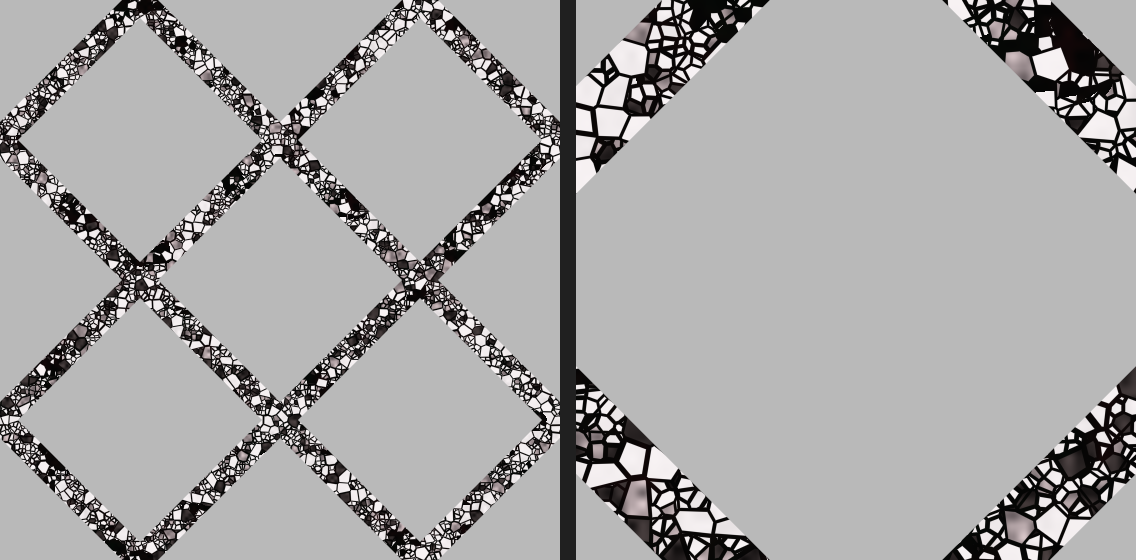
Left, the full canvas; right, a detail of the centre.
Reproduce this pattern procedurally as a Shadertoy shader.

```glsl
// Diagonal lattice of black terrazzo bands with pale stone chips around plain grey diamonds.

vec3 hash3(vec2 p) {
    vec3 q = fract(vec3(p.xyx) * vec3(0.1031, 0.1030, 0.0973));
    q += dot(q, q.yxz + 33.33);
    return fract((q.xxy + q.yzz) * q.zyx);
}

// Value noise that wraps after a whole number of cells
float wrapNoise(vec2 uv, float cells) {
    vec2 p = uv * cells, i = floor(p), f = fract(p);
    f = f * f * (3.0 - 2.0 * f);
    float a = hash3(mod(i, cells) + 7.0).x;
    float b = hash3(mod(i + vec2(1, 0), cells) + 7.0).x;
    float c = hash3(mod(i + vec2(0, 1), cells) + 7.0).x;
    float d = hash3(mod(i + vec2(1, 1), cells) + 7.0).x;
    return mix(mix(a, b, f.x), mix(c, d, f.x), f.y);
}

vec2 seedPoint(vec2 cell, float cells) {
    return 0.08 + 0.84 * hash3(mod(cell, cells) + cells).xy;
}

// Wrapping Voronoi: x = distance to the cell border in canvas units, yz = wrapped cell id
vec3 voronoi(vec2 uv, float cells) {
    vec2 p = uv * cells, base = floor(p), f = fract(p);
    vec2 nearest = vec2(0), toNearest = vec2(0);
    float best = 9.0;
    for (int y = -1; y <= 1; y++)
    for (int x = -1; x <= 1; x++) {
        vec2 g = vec2(x, y), r = g + seedPoint(base + g, cells) - f;
        if (dot(r, r) < best) {
            best = dot(r, r);
            nearest = g;
            toNearest = r;
        }
    }
    float border = 9.0;
    for (int y = -2; y <= 2; y++)
    for (int x = -2; x <= 2; x++) {
        vec2 g = nearest + vec2(x, y);
        vec2 r = g + seedPoint(base + g, cells) - f, across = r - toNearest;
        if (dot(across, across) > 1e-5)
            border = min(border, dot(0.5 * (toNearest + r), normalize(across)));
    }
    return vec3(border / cells, mod(base + nearest, cells));
}

// Mostly near-white stone, with some pinkish grey and some dark chips
vec3 chipColour(vec3 rnd, float mottle) {
    vec3 white = vec3(0.97, 0.95, 0.955) - 0.10 * mottle * rnd.y;
    vec3 pink = mix(vec3(0.40, 0.36, 0.37), vec3(0.84, 0.77, 0.78), mottle);
    vec3 dark = mix(vec3(0.06, 0.05, 0.05), vec3(0.30, 0.26, 0.26), mottle);
    return rnd.x < 0.70 ? white : rnd.x < 0.84 ? pink : dark;
}

vec3 terrazzo(vec2 uv, float aa) {
    float patchiness = wrapNoise(uv, 24.0);
    float mottle = wrapNoise(uv, 150.0);

    // Black binder with faint red and green stains
    vec3 stain = mix(vec3(0.0, 0.025, 0.01), vec3(0.07, 0.01, 0.015), wrapNoise(uv, 40.0));
    vec3 colour = vec3(0.015) + stain * mottle;

    // Some coarse cells hold one large chip, the others are filled with small ones
    vec3 coarse = voronoi(uv, 58.0), fine = voronoi(uv, 112.0);
    vec3 pick = hash3(coarse.yz + 211.0);
    bool large = pick.x < 0.42;
    vec3 rnd = hash3((large ? coarse.yz : fine.yz) + (large ? 401.0 : 631.0));
    float edge = large ? coarse.x : min(coarse.x, fine.x);
    float gap = 0.0008 + (large ? 0.0016 : 0.0010) * rnd.z * rnd.z;
    float chip = smoothstep(-aa, aa, edge - gap);

    // Chips are sparser in dark patches
    chip *= step(rnd.y, 1.2 - 0.65 * smoothstep(0.45, 0.85, patchiness));
    return mix(colour, chipColour(rnd, mottle), chip);
}

void mainImage(out vec4 fragColor, in vec2 fragCoord) {
    vec2 uv = fragCoord / iResolution.xy;
    float aa = 0.7 / min(iResolution.x, iResolution.y);

    // Two diagonal families of bands, crossing to form two diamonds each way
    vec2 diagonal = vec2(uv.x + uv.y, uv.x - uv.y);
    vec2 offset = abs(fract(diagonal * 2.0) - 0.5) * 0.5;
    float bandDistance = (min(offset.x, offset.y) - 0.032) * 0.7071;
    float band = 1.0 - smoothstep(-aa, aa, bandDistance);

    vec3 colour = mix(vec3(0.724), terrazzo(uv, aa), band);
    fragColor = vec4(colour, 1.0);
}
```
